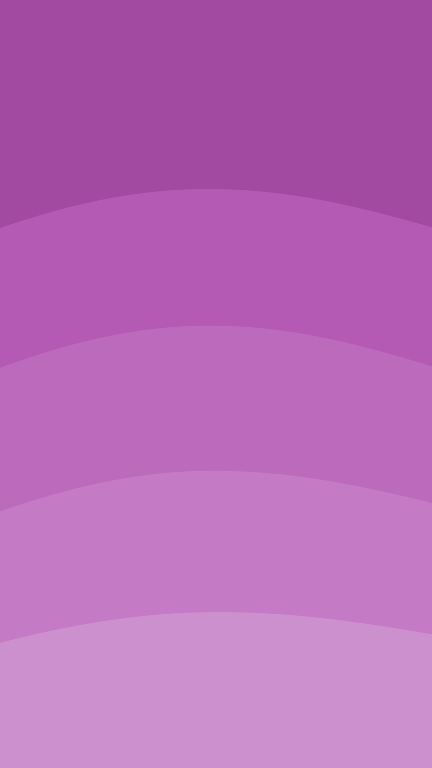
A WebGL 2 fragment shader for this background:

```glsl
#version 300 es
precision highp float;

uniform vec2 u_resolution;
out vec4 outColor;

const int HILL_COUNT = 4;

// Flat colours, from the sky down to the nearest hill
const vec3 SKY_COLOR = vec3(0.637, 0.287, 0.637);
const vec3 HILL_COLORS[HILL_COUNT] = vec3[](
    vec3(0.706, 0.348, 0.704),
    vec3(0.738, 0.420, 0.738),
    vec3(0.770, 0.480, 0.770),
    vec3(0.802, 0.563, 0.806)
);

// Each hill: crest x, crest height, drop at left side, drop at right side
const vec4 HILLS[HILL_COUNT] = vec4[](
    vec4(0.481, 0.754, 0.051, 0.050),
    vec4(0.486, 0.576, 0.055, 0.053),
    vec4(0.493, 0.387, 0.053, 0.042),
    vec4(0.505, 0.203, 0.040, 0.029)
);

// Arc of the cosine used on each side; larger is straighter at the border
const float LEFT_ARC = 1.0;
const float RIGHT_ARC = 1.4;

// Height of a hill's outline, falling along a cosine on both sides
float hillHeight(float x, vec4 hill) {
    bool onLeft = x < hill.x;
    float span = onLeft ? hill.x : 1.0 - hill.x;
    float arc = onLeft ? LEFT_ARC : RIGHT_ARC;
    float drop = onLeft ? hill.z : hill.w;
    float t = abs(x - hill.x) / span;
    return hill.y - drop * (1.0 - cos(arc * t)) / (1.0 - cos(arc));
}

void main() {
    vec2 uv = gl_FragCoord.xy / u_resolution;
    float halfPixel = 0.5 / u_resolution.y;

    // Paint the hills from far to near
    vec3 color = SKY_COLOR;
    for (int i = 0; i < HILL_COUNT; i++) {
        float depth = hillHeight(uv.x, HILLS[i]) - uv.y;
        float coverage = smoothstep(-halfPixel, halfPixel, depth);
        color = mix(color, HILL_COLORS[i], coverage);
    }
    outColor = vec4(color, 1.0);
}
```
